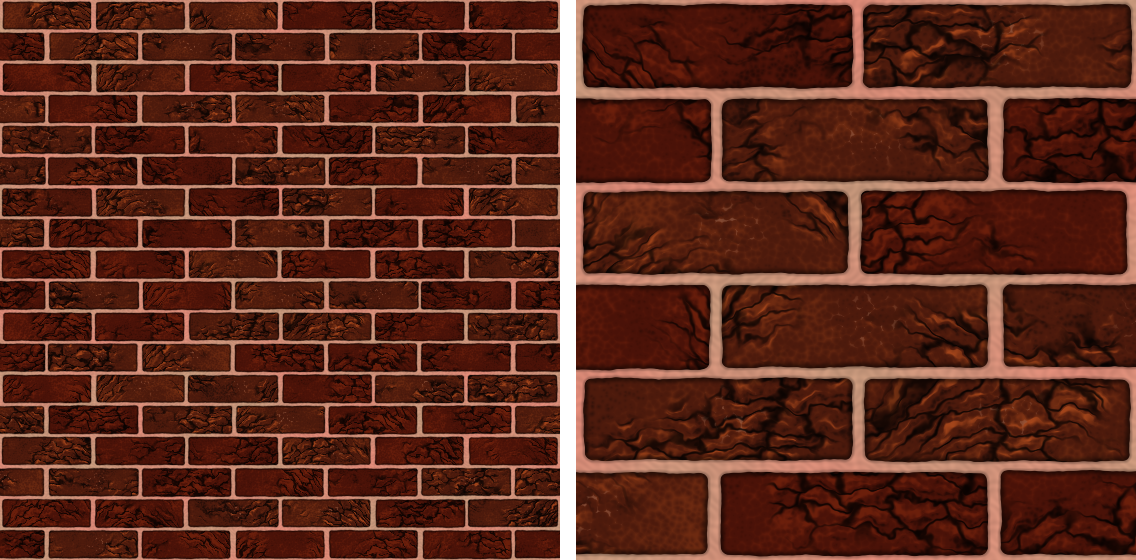
Left, the full canvas; right, a detail of the centre.
This texture is drawn by a Shadertoy shader. Its source:

```glsl
// Running-bond wall of dark red, rough-faced bricks in pale pink mortar: 6 across, 18 down.
// Each brick is a wobbly rounded box; warped cellular noise splits and embosses its face,
// layered sines blotch it. Brick ids wrap and the mortar uses whole periods, so it tiles.

const float TAU = 6.2831853;

vec2 hash2(vec2 p) {
    vec3 q = fract(p.xyx * vec3(0.1031, 0.1030, 0.0973));
    q += dot(q, q.yzx + 33.33);
    return fract((q.xx + q.yz) * q.zy);
}

// Distances to the nearest and second nearest cell points
vec2 cells(vec2 p) {
    vec2 base = floor(p), near = vec2(9.0);
    for (int y = -1; y <= 1; y++)
    for (int x = -1; x <= 1; x++) {
        vec2 c = base + vec2(x, y);
        float d = length(c + hash2(c) - p);
        near = d < near.x ? vec2(d, near.x) : vec2(near.x, min(near.y, d));
    }
    return near;
}

// Layered, rotated sines, roughly -1 to 1
float waves(vec2 p) {
    float sum = 0.0, amp = 0.5;
    for (int i = 0; i < 4; i++) {
        sum += amp * sin(p.x + 1.3 * sin(p.y));
        p = mat2(1.2, 1.6, -1.6, 1.2) * p + 1.7;
        amp *= 0.6;
    }
    return sum;
}

// Height of the broken brick face
float relief(vec2 p) {
    return 0.6 * cells(p).x + 0.35 * cells(p * 2.3 + 7.0).x;
}

float roundBox(vec2 p, vec2 halfSize, float radius) {
    vec2 q = abs(p) - halfSize + radius;
    return length(max(q, 0.0)) + min(max(q.x, q.y), 0.0) - radius;
}

// p is measured in row heights from the brick centre, d is the distance to its outline
vec3 brickColor(vec2 p, float d, vec2 seed, vec2 kind) {
    vec2 s = p + 40.0 * seed;
    float worn = smoothstep(0.55, 0.7, kind.x);
    float blotch = waves(s * 2.3);
    float grain = cells(s * 15.0).x - 0.5;

    // Strata arch across the face and are warped into ragged plates
    float arch = (kind.y - 0.4) * 0.7 * (p.x - seed.x + 0.5) * (p.x - seed.x + 0.5);
    vec2 q = s + vec2(0.0, arch) + 0.11 * vec2(waves(s * 4.0), waves(s.yx * 5.0 + 3.0));
    q *= vec2(1.7, 4.2);
    float rough = smoothstep(-0.35, 0.45, waves(s * 1.4 + 9.0) + 0.25 - 0.6 * abs(p.y));
    float slope = relief(q + vec2(-0.10, 0.17)) - relief(q);
    vec2 plate = cells(q);
    float crack = 1.0 - smoothstep(0.02, 0.2, plate.y - plate.x);

    // Dark, middle and bright clay
    float tone = 0.49 + 0.17 * blotch + 0.28 * grain + 0.16 * (kind.y - 0.5);
    tone += slope * (0.3 + 1.1 * rough);
    vec3 col = mix(vec3(0.13, 0.03, 0.015), vec3(0.29, 0.07, 0.03), smoothstep(0.0, 0.42, tone));
    col = mix(col, vec3(0.42, 0.12, 0.045), smoothstep(0.42, 0.85, tone));

    // Worn bricks are browner, with orange ridges and a cluster of pale flecks
    col = mix(col, col * vec3(1.0, 1.3, 1.25) + 0.01, worn);
    col += worn * rough * vec3(0.22, 0.11, 0.04) * smoothstep(0.1, 0.3, slope);
    float cluster = 1.0 - smoothstep(0.1, 0.55, length((p - vec2(0.15, 0.05)) * vec2(1.0, 1.3)));
    float fleck = smoothstep(0.15, 0.4, grain) * cluster * worn;
    col = mix(col, vec3(0.58, 0.36, 0.27), 0.65 * fleck);

    // Splits and darkened rim
    col *= 1.0 - 0.72 * crack * rough;
    return col * mix(0.5, 1.0, smoothstep(0.0, 0.075, -d));
}

vec3 mortarColor(vec2 uv, float d) {
    vec2 a = TAU * uv;
    float drift = sin(3.0 * a.x + 2.0 * sin(2.0 * a.y)) * sin(5.0 * a.y + sin(4.0 * a.x));
    float grit = sin(67.0 * a.x + 3.0 * sin(41.0 * a.y)) * sin(83.0 * a.y + 2.0 * sin(53.0 * a.x));
    vec3 col = mix(vec3(0.86, 0.53, 0.46), vec3(0.77, 0.59, 0.48), 0.5 + 0.5 * drift);
    col *= 1.0 + 0.05 * grit;
    return col * mix(0.74, 1.0, smoothstep(0.0, 0.04, d));
}

void mainImage(out vec4 fragColor, in vec2 fragCoord) {
    vec2 uv = fragCoord / iResolution.xy;

    // Brick grid, alternate rows shifted by half a brick
    vec2 grid = uv * vec2(6.0, 18.0);
    grid.x += 0.5 * mod(floor(grid.y) + 1.0, 2.0);
    vec2 id = mod(floor(grid), vec2(6.0, 18.0));
    vec2 p = (fract(grid) - 0.5) * vec2(3.0, 1.0);
    vec2 seed = hash2(id + 3.0), kind = hash2(id + 71.0);

    // Slightly uneven placement, size and outline
    vec2 centre = (seed - 0.5) * vec2(0.05, 0.02);
    vec2 halfSize = vec2(1.445, 0.452) - vec2(0.03, 0.015) * kind.yx;
    float d = roundBox(p - centre, halfSize, 0.08);
    d += 0.012 * waves((p + 40.0 * seed) * 7.0);

    float aa = 18.0 / iResolution.y;
    float brick = 1.0 - smoothstep(-0.6 * aa, 0.6 * aa, d);
    vec3 col = mix(mortarColor(uv, d), brickColor(p, d, seed, kind), brick);
    fragColor = vec4(col, 1.0);
}
```
